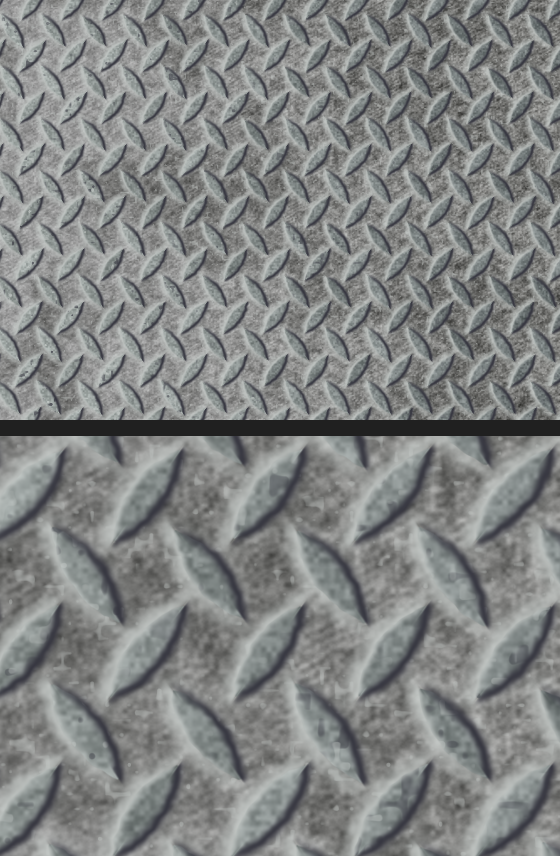
Top, the full canvas; bottom, a detail of the centre.
This texture is drawn by a Shadertoy shader. Its source:

```glsl
// Worn steel tread plate: raised lozenges leaning alternately left and right.
// Two interleaved lattices of lens-shaped distance fields are lit from the left
// and laid over a plate built from layered grain, scratches and stains.

const vec2 CELL = vec2(0.0973, 0.1246);     // lattice pitch, canvas height = 1
const vec2 ANCHOR = vec2(0.8038, 0.5556);   // centre of one left-leaning lozenge
const vec2 LENS = vec2(0.0138, 0.0455);     // half width and half length
const vec2 LIGHT = vec2(-0.98, 0.17);

const vec3 STEEL_BRIGHT = vec3(0.60, 0.60, 0.60);
const vec3 STEEL_DULL = vec3(0.50, 0.50, 0.49);
const vec3 STAIN = vec3(0.37, 0.37, 0.36);
const vec3 TOP_BRIGHT = vec3(0.59, 0.62, 0.61);
const vec3 TOP_DULL = vec3(0.45, 0.48, 0.48);
const vec3 PALE = vec3(0.77, 0.79, 0.78);
const vec3 SHADOW = vec3(0.20, 0.20, 0.24);

float hash(vec2 p) {
    return fract(sin(dot(p, vec2(127.1, 311.7))) * 43758.5453);
}

float noise(vec2 p) {
    vec2 i = floor(p), f = fract(p);
    f = f * f * (3.0 - 2.0 * f);
    return mix(mix(hash(i), hash(i + vec2(1, 0)), f.x),
               mix(hash(i + vec2(0, 1)), hash(i + vec2(1, 1)), f.x), f.y);
}

float fbm(vec2 p) {
    float sum = 0.0, gain = 0.5;
    for (int i = 0; i < 4; i++) {
        sum += gain * noise(p);
        p = p * 2.03 + 17.3;
        gain *= 0.5;
    }
    return sum / 0.9375;
}

vec2 rotate(vec2 p, float a) {
    float c = cos(a), s = sin(a);
    return vec2(c * p.x - s * p.y, s * p.x + c * p.y);
}

// Signed distance to an upright lens with the given half width and half length
float lensDistance(vec2 p, vec2 size) {
    float radius = dot(size, size) / (2.0 * size.x);
    float shift = radius - size.x;
    p = abs(p);
    bool beyondTip = (p.y - size.y) * shift > p.x * size.y;
    return beyondTip ? length(p - vec2(0.0, size.y))
                     : length(p + vec2(shift, 0.0)) - radius;
}

// Bare plate: grain, slanted scratches and dark stains, duller to the right
vec3 plate(vec2 p, float dull) {
    float grain = noise(p * 250.0) - 0.5;
    float mottle = fbm(p * 85.0) - 0.5;
    float scratch = noise(rotate(p, -0.5) * vec2(65.0, 270.0)) - 0.5;
    float stain = smoothstep(0.42, 0.72, fbm(p * 7.0) + 0.16 * (dull - 0.5));
    vec3 color = mix(STEEL_BRIGHT, STEEL_DULL, dull);
    color = mix(color, STAIN, 0.6 * stain);
    float contrast = mix(0.75, 1.2, dull);
    color += contrast * (0.16 * grain + 0.32 * mottle + 0.12 * scratch);
    float fleck = smoothstep(0.78, 0.95, noise(p * 170.0 + 40.0));
    return mix(color, PALE, 0.4 * fleck);
}

// Lays one lattice of lozenges, all with the same tilt, over the plate
vec3 addLozenges(vec3 color, vec2 p, vec2 offset, float tilt, float dull, float px) {
    vec2 grid = p / CELL - offset;
    vec2 id = floor(grid + 0.5);
    vec2 key = id + 9.0 * tilt;
    float vary = hash(key) - 0.5;
    vec2 jitter = 0.0025 * (vec2(hash(key + 3.7), hash(key + 8.1)) - 0.5);
    vec2 q = rotate((grid - id) * CELL - jitter, tilt + 0.08 * vary);

    float rounding = 0.0018;
    float d = lensDistance(q, LENS * (1.0 + 0.08 * vary) - rounding) - rounding;
    d += 0.0022 * (noise(p * 130.0) - 0.5);

    // Outward direction of the flank, turned back to canvas axes
    float side = q.x / sqrt(q.x * q.x + 0.000004);
    float lit = dot(rotate(vec2(side, 1.5 * q.y / LENS.y * 0.3), -tilt), LIGHT);

    // Polished ring on the surrounding plate
    float ring = (d - 0.005) / 0.0065;
    float polish = exp(-ring * ring) * (0.30 + 0.22 * lit);
    color = mix(color, PALE, max(polish, 0.0) * (0.6 + 0.8 * noise(p * 110.0)));

    // Speckled top with pitting and worn chips
    vec3 top = mix(TOP_BRIGHT, TOP_DULL, dull) + 0.09 * vary;
    top += 0.16 * (noise(p * 240.0 + 9.0) - 0.5) + 0.16 * (fbm(p * 70.0 + 5.0) - 0.5);
    float wear = mix(0.7, 0.25, dull) * hash(key + 5.3);
    top = mix(top, SHADOW, wear * smoothstep(0.74, 0.9, noise(p * 105.0 + 21.0)));
    top = mix(top, PALE, wear * smoothstep(0.76, 0.9, noise(p * 120.0 + 63.0)));
    color = mix(color, top, smoothstep(px, -px, d));

    // Bright flank toward the light, dark flank away from it
    float glow = exp(-pow(abs(d - 0.0005) / 0.0036, 2.0));
    float shade = exp(-pow(abs(d + 0.0005) / 0.0042, 2.0));
    color = mix(color, PALE, 0.75 * glow * smoothstep(0.1, 0.9, lit));
    return mix(color, SHADOW, 0.92 * shade * smoothstep(0.0, 0.75, -lit));
}

void mainImage(out vec4 fragColor, in vec2 fragCoord) {
    float px = 1.0 / iResolution.y;
    vec2 uv = fragCoord * px;
    float dull = smoothstep(0.0, 1.3, uv.x + 0.12 * (uv.y - 0.5));
    vec2 p = uv - ANCHOR;
    p *= 1.0 + 0.016 * p.y;                 // slight perspective

    vec3 color = plate(uv + 2.0, dull);
    color = addLozenges(color, p, vec2(0.0), -0.63, dull, px);
    color = addLozenges(color, p, vec2(0.5, -0.485), 0.66, dull, px);
    fragColor = vec4(clamp(color, 0.0, 1.0), 1.0);
}
```
